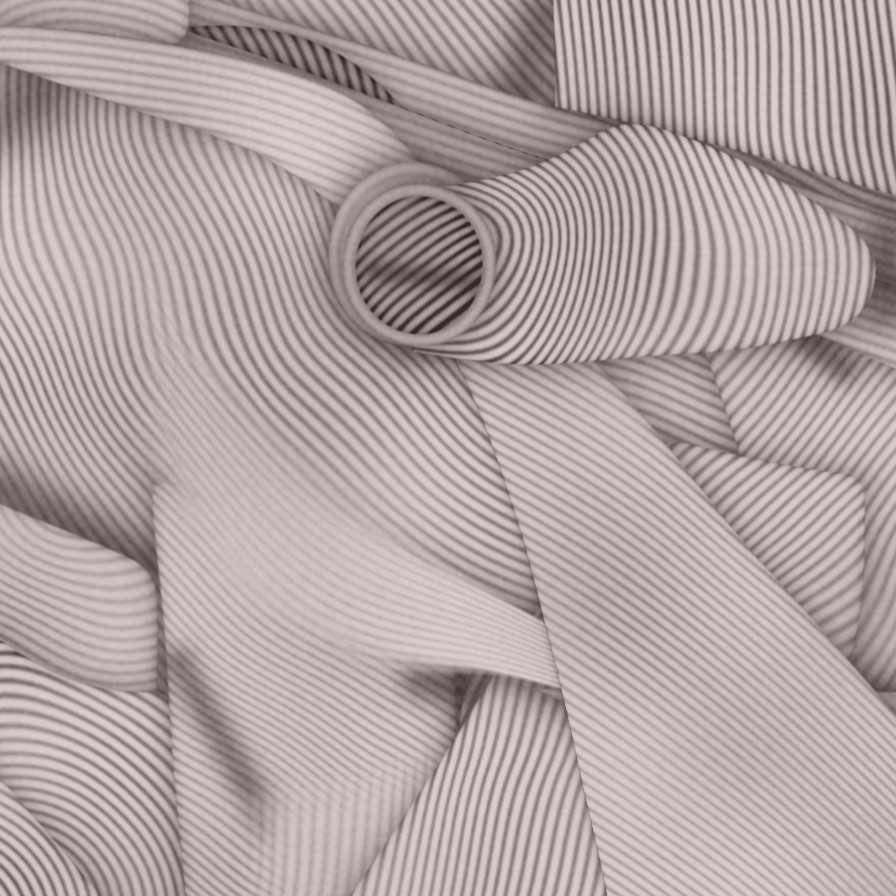
Give the GLSL for this pattern, as a WebGL 1 fragment shader.

```glsl
precision highp float;
// Engraved drapery: overlapping hatched folds around a rolled tube of cloth.
uniform vec2 u_resolution;
const vec3 INK = vec3(.20, .16, .15);
const vec3 PAPER = vec3(.85, .81, .81);
const float LINES = 78.;   // hatch lines per canvas width
const float SOFT = .002;   // edge softness
const float ROUND = .03;   // corner rounding
const float SHADOW = .018; // reach of cast shadows
const float RIM = .005;    // reach of dark rims
const float WOBBLE = .02;  // waviness of the hatching
const float GRAIN = .06;
const float LIFT = 1.45;   // brightening of the mid tones
// Cloth kinds: light, line contrast
const vec2 PALE = vec2(.9, .18);
const vec2 FINE = vec2(.88, .28);
const vec2 MID = vec2(.91, .43);
const vec2 BOLD = vec2(.96, .55);
const vec2 DARK = vec2(.55, .5);
vec2 p, w;           // position, wavy position
float tone, weight;  // brightness, hatch strength

float hash(vec2 c) { return fract(sin(dot(c, vec2(127.1, 311.7))) * 43758.5453); }
float noise(vec2 c) {
  vec2 i = floor(c), f = fract(c), e = vec2(1., 0.);
  f = f * f * (3. - 2. * f);
  return mix(mix(hash(i), hash(i + e), f.x), mix(hash(i + e.yx), hash(i + e.xx), f.x), f.y);
}
// Intersection with a rounded corner
float both(float a, float b) {
  float h = max(ROUND - abs(a - b), 0.);
  return min(a, b) - h * h / ROUND * .25;
}
// Distance to a bowed edge, positive left of ends.xy -> ends.zw
float bowed(vec4 ends, float bow) {
  vec2 d = ends.zw - ends.xy, v = p - ends.xy;
  float t = clamp(dot(v, d) / dot(d, d), 0., 1.);
  return (d.x * v.y - d.y * v.x) / length(d) - bow * 4. * t * (1. - t);
}
float edge(vec4 ends) { return bowed(ends, 0.); }
float ellipse(vec2 center, vec2 radius) {
  return (1. - length((p - center) / radius)) * min(radius.x, radius.y);
}
float arcs(vec2 focus) { return LINES * length(w - focus); }
float hatch(float phase, vec2 cloth) {
  return cloth.x - cloth.y * weight * pow(.5 + .5 * cos(6.2832 * phase), 1.4);
}
// Lays a hatched sheet with cast shadow and rim
void sheet(float inside, float phase, vec2 cloth) {
  tone *= 1. - .42 * exp(-max(-inside, 0.) / SHADOW);
  float lit = hatch(phase, cloth) - .25 * exp(-max(inside, 0.) / RIM);
  tone = mix(tone, lit, smoothstep(-SOFT, SOFT, inside));
}
// Soft dark crease along a segment
void crease(vec4 ends, float width) {
  vec2 d = ends.zw - ends.xy, v = p - ends.xy;
  float r = length(v - d * clamp(dot(v, d) / dot(d, d), 0., 1.)) / width;
  tone *= 1. - .55 * exp(-r * r);
}
void lowerFolds() {
  // Left lump and rolls
  crease(vec4(0., .46, .16, .37), .035);
  sheet(both(edge(vec4(.18, .36, 0., .44)), .175 - p.x), arcs(vec2(.12, .52)), FINE);
  sheet(both(bowed(vec4(.2, .23, 0., .28), .02), edge(vec4(.24, 0., .19, .24))), arcs(vec2(0., -.03)), BOLD);
  sheet(edge(vec4(.11, 0., 0., .13)), arcs(vec2(-.1, -.05)), BOLD);
  // Central lump and pale column
  float lump = both(edge(vec4(.17, .46, .19, .2)), edge(vec4(.5, .3, .19, .46)));
  sheet(both(lump, .51 - p.x), 1.3 * arcs(vec2(.9, 1.1)), FINE);
  crease(vec4(.2, .26, .3, .08), .022);
  float column = min(edge(vec4(.58, 0., .5, .14)), edge(vec4(.5, .16, .3, .1)));
  column = smoothstep(-.03, .04, min(column, p.x - .29));
  tone = mix(tone, hatch(arcs(vec2(-1.5, .3)), PALE), column);
  // Striped folds at the bottom
  float right = both(edge(vec4(.72, 0., .68, .22)), .25 - p.y);
  sheet(both(right, bowed(vec4(.52, .23, .58, 0.), -.03)), arcs(vec2(1.4, -.55)), MID);
  sheet(both(right, edge(vec4(.69, .12, .6, 0.))), arcs(vec2(1.6, -.2)), MID);
  crease(vec4(.47, .24, .54, .22), .025);
  // Right background and striped patch
  sheet(both(edge(vec4(.78, .62, .93, .2)), .63 - p.y), arcs(vec2(1.9, -.2)), MID);
  crease(vec4(.9, .62, .94, .59), .02);
  float patchTop = both(edge(vec4(.95, .47, .73, .51)), edge(vec4(.73, .5, .62, .34)));
  sheet(both(patchTop, bowed(vec4(.93, .2, .965, .44), -.01)), arcs(vec2(1.5, -.2)), MID);
  // Curled leaf at the lower right
  float leaf = bowed(vec4(.68, .2, .73, 0.), -.01);
  sheet(both(leaf, .23 - p.y), arcs(vec2(1.2, .8)), DARK);
  float fold = bowed(vec4(.74, .17, 1., .06), .03);
  sheet(min(fold, .23 - p.y), fold * LINES, PALE);
  sheet(min(leaf, bowed(vec4(1., .08, .82, .05), -.02)), arcs(vec2(.9, -.1)), MID);
  float lip = min(leaf, bowed(vec4(.86, 0., .68, .19), .04));
  sheet(lip, lip * LINES, PALE);
  // Broad pale band, melting into the drape at its left end
  float depth = .17 + .43 * exp(.66 - 3. * p.x) + .012 * sin(18. * p.x - 1.5) * p.x - p.y;
  float thick = mix(.18, .055, smoothstep(.25, .7, p.x));
  float band = both(min(depth, thick - depth) * .75, p.x - .18);
  float crisp = smoothstep(.25, .6, p.x);
  tone *= 1. - .45 * crisp * exp(-abs(band) / SHADOW);
  float melt = mix(.04, SOFT, crisp);
  tone = mix(tone, hatch(12. * depth / thick, PALE), smoothstep(-melt, melt, band));
}
void upperFolds() {
  // Backdrop, second ribbon and dark curl
  sheet(edge(vec4(.2, .97, .66, .84)), arcs(vec2(1.2, 1.6)), MID);
  crease(vec4(.6, .98, .58, .91), .035);
  float strip = edge(vec4(.7, .855, .25, 1.));
  sheet(min(strip, edge(vec4(.2, .93, .6, .76))), strip * LINES, FINE);
  vec4 curl = vec4(.2, .97, .45, .88);
  sheet(min(edge(curl), bowed(curl.zwxy, -.035)), arcs(vec2(-.4, .6)), DARK);
  sheet(both(.21 - p.x, p.y - .95), arcs(vec2(.1, .8)), FINE);
  crease(vec4(0., .87, .04, .89), .05);
  // Long ribbon from the left
  float top = .97 - .5 * p.x * p.x - p.y;
  float ribbon = min(top, p.y - .93 + .33 * p.x + 5. * pow(max(p.x, 0.), 5.));
  sheet(both(ribbon, edge(vec4(.52, .76, .4, .9))), top * LINES, FINE);
  // Hanging sheet at the upper right
  sheet(min(w.x - .61, edge(vec4(.61, .885, 1., .785))), arcs(vec2(-1.2, .75)), BOLD);
  crease(vec4(.99, .66, .99, .74), .03);
}
void rolledTube() {
  float collar = ellipse(vec2(.46, .715), vec2(.095, .105));
  sheet(collar, collar * LINES, PALE);
  float body = both(bowed(vec4(.43, .61, .97, .645), -.03), bowed(vec4(.7, .87, .47, .79), .015));
  body = both(body, bowed(vec4(.985, .72, .68, .87), -.02));
  body = both(body, bowed(vec4(.95, .63, .97, .76), -.015));
  sheet(min(body, p.x - .46), LINES * length((w - vec2(.45, .72)) * vec2(1., 1.3)), BOLD);
  vec2 mouth = vec2(.466, .704);
  float ring = ellipse(mouth, vec2(.084, .092));
  sheet(ring, ring * LINES, PALE);
  sheet(ellipse(mouth, vec2(.069, .078)), arcs(vec2(.62, .5)), DARK);
  crease(vec4(.42, .7, .52, .685), .015);
}
void main() {
  vec2 uv = gl_FragCoord.xy / u_resolution;
  w = uv + WOBBLE * (2. * vec2(noise(uv * 7.), noise(uv * 7. + 40.)) - 1.);
  p = mix(uv, w, .2);
  weight = .6 + .75 * noise(uv * 7. + 11.);
  // Main drape, then folds from back to front
  tone = hatch(arcs(vec2(.85, .95)), MID);
  lowerFolds();
  upperFolds();
  rolledTube();
  tone *= .84 + .3 * noise(uv * 6. + 23.);
  tone += GRAIN * (noise(uv * 220.) - .5);
  tone = 1. - pow(1. - clamp(tone, 0., 1.), LIFT);
  gl_FragColor = vec4(mix(INK, PAPER, tone), 1.);
}
```
